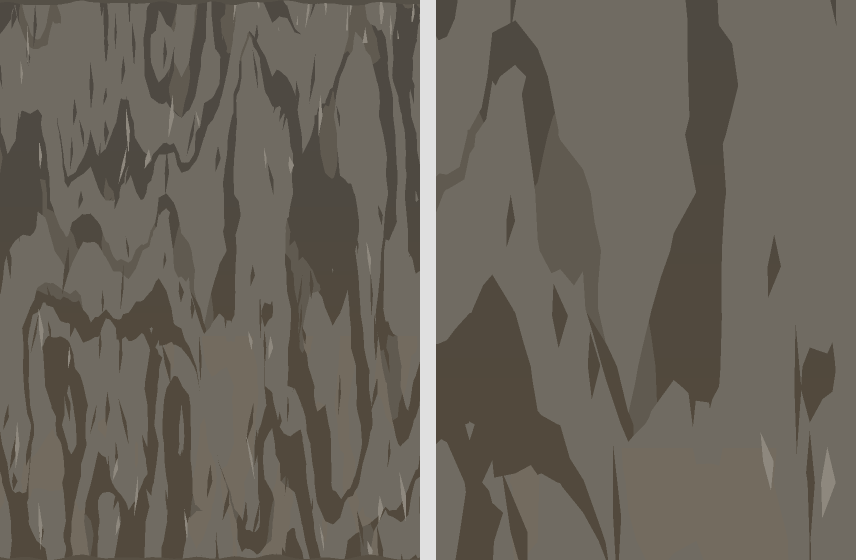
Left: the whole. Right: its middle third, enlarged.
Give the GLSL for this texture, as a WebGL 1 fragment shader.

```glsl
precision highp float;
uniform vec2 u_resolution;

const vec3 LIGHT = vec3(0.438, 0.420, 0.383);
const vec3 LIGHT_WARM = vec3(0.450, 0.418, 0.374);
const vec3 MID = vec3(0.377, 0.353, 0.313);
const vec3 DARK = vec3(0.304, 0.285, 0.257);
const vec3 DARK_WARM = vec3(0.322, 0.287, 0.238);
const vec3 PALE = vec3(0.555, 0.535, 0.495);

const vec2 FACET = vec2(0.018, 0.046);       // size of the straight-edged facets
const float FACET_JITTER = 0.65;
const vec2 GRAIN_SCALE = vec2(5.5, 1.3);
const vec2 FIBRE_SCALE = vec2(15.0, 3.0);
const float GRAIN_AMOUNT = 2.4;
const float FIBRE_AMOUNT = 0.95;
const float RISE = 1.9;                      // turns the bands into arches
const float BAND_WIDTH = 0.152;
const float WIDTH_VARIATION = 0.42;
const float MID_LEVEL = 0.20;
const vec2 FLECK_CELL = vec2(0.045, 0.100);
const vec2 FLECK_SIZE = vec2(0.0045, 0.040);
const float PALE_CHANCE = 0.09;
const float SLIVER_CHANCE = 0.40;
const float RIM = 0.009;

float hash(vec2 p) {
  vec3 q = fract(vec3(p.xyx) * 0.1031);
  q += dot(q, q.yzx + 33.33);
  return fract((q.x + q.y) * q.z);
}

float cornerSlope(vec2 cell, vec2 offset) {
  float angle = 6.2832 * hash(cell);
  return dot(vec2(cos(angle), sin(angle)), offset);
}

float gradientNoise(vec2 p) {
  vec2 i = floor(p), f = p - i;
  vec2 s = f * f * f * (f * (f * 6.0 - 15.0) + 10.0);
  vec2 e = vec2(1.0, 0.0);
  float low = mix(cornerSlope(i, f), cornerSlope(i + e, f - e), s.x);
  float high = mix(cornerSlope(i + e.yx, f - e.yx), cornerSlope(i + 1.0, f - 1.0), s.x);
  return mix(low, high, s.y);
}

// Grain height, band half width and tone at one facet corner
vec3 cornerField(vec2 v) {
  vec2 jitter = vec2(hash(v + 71.3), hash(v + 19.7)) - 0.5;
  vec2 p = (v + FACET_JITTER * jitter) * FACET;
  float grain = RISE * p.y + GRAIN_AMOUNT * gradientNoise(p * GRAIN_SCALE + 40.0)
              + FIBRE_AMOUNT * gradientNoise(p * FIBRE_SCALE + 83.0);
  float width = BAND_WIDTH + WIDTH_VARIATION * gradientNoise(p * vec2(9.0, 3.0) + 127.0);
  float tone = gradientNoise(p * vec2(13.0, 3.5) + 205.0);
  return vec3(grain, width, tone);
}

// Linear interpolation over triangles keeps every contour polygonal
vec3 facetField(vec2 p) {
  vec2 q = p / FACET;
  vec2 i = floor(q), f = q - i;
  float flip = step(0.5, hash(i + 311.0));
  f.x = mix(f.x, 1.0 - f.x, flip);
  vec2 start = i + vec2(flip, 0.0);
  vec2 across = vec2(1.0 - 2.0 * flip, 0.0);
  vec2 up = vec2(0.0, 1.0);
  vec2 side = f.x > f.y ? across : up;
  float major = max(f.x, f.y), minor = min(f.x, f.y);
  return cornerField(start) * (1.0 - major)
       + cornerField(start + side) * (major - minor)
       + cornerField(start + across + up) * minor;
}

// Scattered slim, tilted, kinked diamonds
float fleck(vec2 p, float seed, float chance) {
  vec2 home = floor(p / FLECK_CELL);
  float hit = 0.0;
  for (int y = -1; y <= 1; y++) {
    for (int x = -1; x <= 1; x++) {
      vec2 cell = home + vec2(float(x), float(y));
      vec2 key = cell + seed;
      vec2 centre = vec2(hash(key + 5.1), hash(key + 9.4));
      vec2 d = p - (cell + centre) * FLECK_CELL;
      vec2 size = FLECK_SIZE * (0.5 + vec2(hash(key + 13.7), hash(key + 23.9)));
      d.x += d.y * 0.45 * (hash(key + 37.2) - 0.5);
      d.x += 0.5 * size.x * abs(d.y) / size.y;
      float inside = step(abs(d.x) / size.x + abs(d.y) / size.y, 1.0);
      hit = max(hit, inside * step(hash(key), chance));
    }
  }
  return hit;
}

vec3 woodColour(vec2 p, float top) {
  vec3 field = facetField(p);
  float warmth = smoothstep(0.75, 0.35, p.y / top);
  vec3 dark = mix(DARK, DARK_WARM, warmth);
  vec3 light = mix(LIGHT, LIGHT_WARM, step(0.12, field.z) * step(p.y, 0.4 * top));

  // Dark grain bands, some of them faded
  float band = step(abs(fract(field.x) - 0.5), field.y);
  vec3 colour = mix(light, mix(dark, MID, step(MID_LEVEL, field.z)), band);

  // Splinters, pale chips and the worn rim
  colour = mix(colour, dark, fleck(p, 400.0, SLIVER_CHANCE));
  float corner = smoothstep(0.5, 0.6, p.x) * smoothstep(0.92, 0.97, p.y / top);
  colour = mix(colour, PALE, fleck(p, 700.0, PALE_CHANCE + 0.7 * corner));
  float rim = RIM * (0.7 + 2.0 * field.z);
  return mix(colour, mix(dark, MID, 0.4), step(min(p.y, top - p.y), rim));
}

void main() {
  float top = u_resolution.y / u_resolution.x;
  vec3 sum = vec3(0.0);
  for (int k = 0; k < 4; k++) {
    float n = float(k);
    vec2 shift = vec2(mod(n, 2.0), floor(n / 2.0)) * 0.5 - 0.25;
    sum += woodColour((gl_FragCoord.xy + shift) / u_resolution.x, top);
  }
  gl_FragColor = vec4(sum * 0.25, 1.0);
}
```
